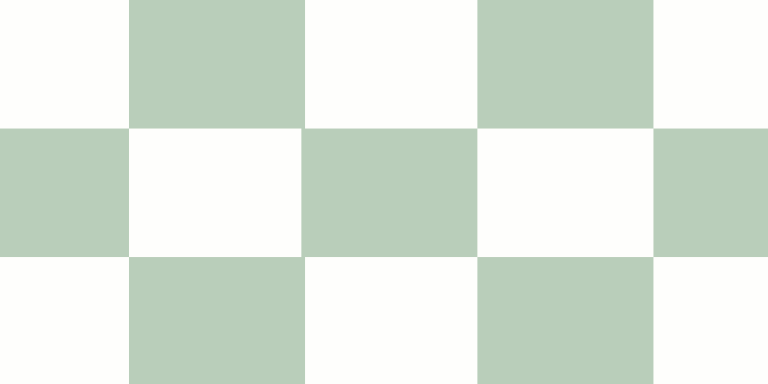
Write a WebGL 2 fragment shader that draws this pattern.

```glsl
#version 300 es
precision highp float;
// Sage and off-white checkerboard of wide cells, in units of canvas height.
// Green cells lie on two interleaved lattices, each cell the product of two
// soft bands; in every other repeat the second cell laps the one before it.

#define PERIOD 0.9073      // width of one green and white pair
#define CELL_WIDTH 0.4585  // green cell of the first lattice
#define ROW_HEIGHT 0.3347
#define START_X 0.3359     // left edge of a first-lattice cell
#define OVERLAP 0.0096     // extra width to the left of a lapping cell

uniform vec2 u_resolution;
out vec4 fragColor;

const vec3 OFF_WHITE = vec3(0.998, 0.998, 0.988);
const vec3 SAGE = vec3(0.726, 0.808, 0.730);

// Coverage of a repeating band [start, start + width]; lap widens the left
// side of even-numbered bands only.
float band(float x, float start, float width, float period, float lap) {
  float fromCentre = x - start - 0.5 * width;
  float index = floor(fromCentre / period + 0.5);
  float local = fromCentre - index * period;
  float leftLap = lap * (1.0 - mod(index, 2.0));
  float inside = min(local + 0.5 * width + leftLap, 0.5 * width - local);
  return clamp(inside * u_resolution.y + 0.5, 0.0, 1.0);
}

void main() {
  vec2 p = gl_FragCoord.xy / u_resolution.y;
  float x = p.x - START_X;
  float down = 1.0 - p.y;

  // Odd and even rows, counted from the top
  float firstRow = band(down, 0.0, ROW_HEIGHT, 2.0 * ROW_HEIGHT, 0.0);
  float secondRow = 1.0 - firstRow;

  // Green cells of each lattice; the second fills the gaps of the first
  float firstCell = band(x, 0.0, CELL_WIDTH, PERIOD, 0.0);
  float secondCell = band(x, CELL_WIDTH, PERIOD - CELL_WIDTH, PERIOD, OVERLAP);

  float green = firstRow * firstCell + secondRow * secondCell;
  fragColor = vec4(mix(OFF_WHITE, SAGE, clamp(green, 0.0, 1.0)), 1.0);
}
```
